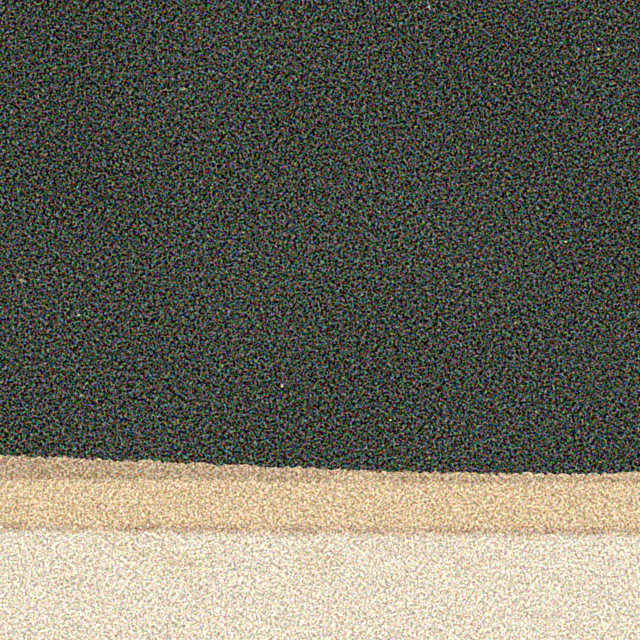
This texture is drawn by a Shadertoy shader. Its source:

```glsl
// A dark, grainy field resting on a pale sandy strip with thin brown layers.
// Sloping height curves split the layers; gradient noise roughens their edges,
// stains the sand, and gives each colour channel its own fine grain.

const vec3 DARK = vec3(0.250, 0.268, 0.232);
const vec3 UMBER = vec3(0.70, 0.605, 0.49);
const vec3 PEACH = vec3(0.875, 0.77, 0.62);
const vec3 CREAM = vec3(0.915, 0.86, 0.77);
const vec3 SEAM = vec3(0.73, 0.62, 0.52);
const vec3 SPECK = vec3(0.90, 0.84, 0.62);

// Integer hash of a lattice cell, giving two values in 0..1
vec2 hash2(vec2 cell, float seed) {
    uvec3 v = uvec3(ivec3(vec3(cell, seed))) * 1664525u + 1013904223u;
    v.x += v.y * v.z; v.y += v.z * v.x; v.z += v.x * v.y;
    v ^= v >> 16u;
    v.x += v.y * v.z; v.y += v.z * v.x;
    return vec2(v.xy & 65535u) / 65535.0;
}

float cornerSlope(vec2 cell, vec2 offset, float seed) {
    float angle = 6.2832 * hash2(cell, seed).x;
    return dot(vec2(cos(angle), sin(angle)), offset);
}

float gradientNoise(vec2 p, float seed) {
    vec2 i = floor(p), f = p - i;
    vec2 w = f * f * f * (f * (f * 6.0 - 15.0) + 10.0);
    vec2 e = vec2(1.0, 0.0);
    return mix(
        mix(cornerSlope(i, f, seed),
            cornerSlope(i + e.xy, f - e.xy, seed), w.x),
        mix(cornerSlope(i + e.yx, f - e.yx, seed),
            cornerSlope(i + e.xx, f - e.xx, seed), w.x), w.y);
}

// Three octaves on turned lattices, so the grain clumps and shows no grid
float grain(vec2 uv, float seed) {
    mat2 turn = mat2(0.8, 0.6, -0.6, 0.8);
    vec2 p = turn * uv, q = turn * p;
    return gradientNoise(p * 215.0, seed)
         + 0.8 * gradientNoise(q * 310.0, seed + 7.0)
         + 0.35 * gradientNoise(q * 110.0, seed + 13.0);
}

// Luminance grain plus warm-cool and red-green grain
vec3 colourGrain(vec2 uv, float luma, float chroma) {
    vec3 warmCool = vec3(0.45, 0.15, -1.0) * grain(uv, 11.0);
    vec3 redGreen = vec3(0.75, -0.6, 0.1) * grain(uv, 51.0);
    return luma * grain(uv, 91.0) + chroma * (warmCool + redGreen);
}

// One when y lies below the level, with a soft border
float below(float y, float level, float blur) {
    return 1.0 - smoothstep(level - blur, level + blur, y);
}

// Soft horizontal stripe around a level
float stripe(float y, float level, float halfWidth) {
    float d = (y - level) / halfWidth;
    return exp(-d * d);
}

// Rare bright grains at random spots in a grid
float specks(vec2 uv, float cells, float share, float radius) {
    vec2 p = uv * cells, cell = floor(p);
    vec2 spot = 0.15 + 0.7 * hash2(cell, 191.0);
    vec2 trait = hash2(cell, 197.0);
    float d = length(p - cell - spot) / cells;
    float size = radius * mix(0.6, 1.1, trait.y);
    return step(trait.x, share) * (1.0 - smoothstep(0.3 * size, size, d));
}

vec3 sand(vec2 uv, float edge) {
    float x = uv.x, y = uv.y;
    float rough = 0.0025 * gradientNoise(uv * vec2(45.0, 20.0), 3.0)
                + 0.004 * gradientNoise(uv * 130.0, 4.0);
    float shelf = 0.254 - 0.007 * smoothstep(0.0, 0.7, x) + rough;
    float seam = 0.177 - 0.007 * smoothstep(0.0, 0.65, x) + rough;

    // Cream base, peach layer, then the umber layer under the edge
    vec3 col = mix(PEACH, CREAM, below(y, seam - 0.003, 0.009));
    float umber = (1.0 - below(y, shelf, 0.007)) * mix(0.85, 0.45, x);
    col = mix(col, UMBER, umber);

    // Broken brown seams and a pale rim
    float wear = 0.65 + 0.8 * gradientNoise(uv * vec2(16.0, 24.0), 5.0);
    col = mix(col, SEAM, clamp(wear, 0.0, 1.0) * stripe(y, seam, 0.0065));
    col = mix(col, UMBER, 0.55 * stripe(y, shelf + 0.002, 0.004));
    col = mix(col, PEACH, 0.45 * stripe(y, edge - 0.003, 0.003));

    // Warm stains just under the lower seam
    float stain = smoothstep(0.05, 0.5, gradientNoise(uv * vec2(9.0, 18.0), 8.0));
    col = mix(col, PEACH, 0.5 * stain * smoothstep(0.06, 0.14, y));
    return col + 0.04 * gradientNoise(uv * vec2(24.0, 38.0), 13.0);
}

void mainImage(out vec4 fragColor, in vec2 fragCoord) {
    vec2 uv = fragCoord / iResolution.xy;
    float pixel = 1.0 / iResolution.y;

    // Sloping border between the dark field and the sand
    float edge = 0.289 - 0.0285 * smoothstep(-0.1, 0.8, uv.x)
               + 0.003 * gradientNoise(uv * vec2(28.0, 9.0), 1.0)
               + 0.006 * gradientNoise(uv * 105.0, 2.0);
    float isSand = below(uv.y, edge, max(0.002, pixel));

    // Slow tonal drift and scattered specks in the dark field
    vec3 field = DARK + 0.025 * gradientNoise(uv * 4.0, 17.0);
    field += 0.012 * (1.0 - smoothstep(0.3, 0.9, uv.y));
    field = mix(field, SPECK, 0.7 * specks(uv, 19.0, 0.05, 0.0042));

    vec3 darkGrain = colourGrain(uv, 0.38, 0.36);
    vec3 sandGrain = colourGrain(uv, 0.30, 0.17);
    vec3 col = mix(field + darkGrain, sand(uv, edge) + sandGrain, isSand);
    fragColor = vec4(clamp(col, 0.0, 1.0), 1.0);
}
```
